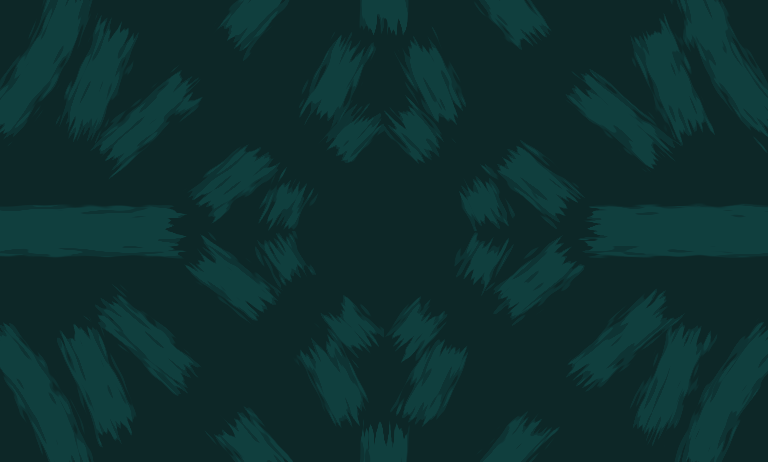
Write a Shadertoy shader that draws this pattern.

```glsl
const vec3 GROUND = vec3(0.052, 0.153, 0.152);
const vec3 DRY_PAINT = vec3(0.054, 0.200, 0.200);
const vec3 FULL_PAINT = vec3(0.062, 0.247, 0.245);

const vec2 BRISTLE_FREQ = vec2(20.0, 125.0); // along, across the stroke
const vec2 EDGE_WEAR = vec2(0.050, 0.024);   // ragged ends, ragged sides
const float BAR_WEAR = 0.3;                  // side wear of the axis bars
const float CORNER = 0.014;
const float DRY_RIM = 0.007;
const float DRY_STREAK = 0.055;
const float ARC_BEND = 0.022;

// Stroke ends in one quadrant, in canvas heights from the centre
const int STROKES = 8;
const int ARC = 7;
const vec4 ENDS[STROKES] = vec4[STROKES](
    vec4(0.067, 0.402, 0.143, 0.250),
    vec4(0.035, 0.250, 0.100, 0.174),
    vec4(0.263, 0.163, 0.393, 0.054),
    vec4(0.191, 0.098, 0.235, 0.022),
    vec4(0.426, 0.315, 0.600, 0.163),
    vec4(0.574, 0.435, 0.665, 0.217),
    vec4(0.230, 0.530, 0.330, 0.417),
    vec4(0.670, 0.530, 0.850, 0.220));
const float HALF_WIDTHS[STROKES] = float[STROKES](
    0.044, 0.041, 0.044, 0.040, 0.041, 0.046, 0.044, 0.046);

vec2 hashGradient(vec2 cell) {
    vec3 h = fract(vec3(cell.xyx) * vec3(0.1031, 0.1030, 0.0973));
    h += dot(h, h.yzx + 33.33);
    float angle = 6.2832 * fract((h.x + h.y) * h.z);
    return vec2(cos(angle), sin(angle));
}

float gradientNoise(vec2 p) {
    vec2 i = floor(p), f = fract(p);
    vec2 w = f * f * f * (f * (f * 6.0 - 15.0) + 10.0);
    vec2 e = vec2(1.0, 0.0);
    float low = mix(dot(hashGradient(i), f),
                    dot(hashGradient(i + e), f - e), w.x);
    float high = mix(dot(hashGradient(i + e.yx), f - e.yx),
                     dot(hashGradient(i + 1.0), f - 1.0), w.x);
    return mix(low, high, w.y);
}

// Distances to the whole stroke (x) and to its fully loaded paint (y)
vec2 brushStroke(vec2 p, vec4 ends, float halfWidth, float bend,
                 float sideWear, float seed) {
    vec2 axis = ends.zw - ends.xy;
    float halfLength = 0.5 * length(axis);
    vec2 dir = normalize(axis);
    vec2 rel = p - 0.5 * (ends.xy + ends.zw);
    vec2 local = vec2(dot(rel, dir), dot(rel, vec2(-dir.y, dir.x)));
    float along = local.x / halfLength;
    local.y += bend * (1.0 - along * along);

    // Bristles run along the stroke
    vec2 grain = local * BRISTLE_FREQ + seed * vec2(17.3, 31.7) + 200.0;
    float bristle = gradientNoise(grain)
                  + 0.5 * gradientNoise(grain * vec2(0.8, 0.35) + 57.0);
    float streak = gradientNoise(grain * vec2(0.6, 0.8) + 91.0);

    vec2 q = abs(local) - vec2(halfLength, halfWidth) + CORNER;
    q += bristle * EDGE_WEAR * vec2(1.0, sideWear);
    float d = length(max(q, 0.0)) + min(max(q.x, q.y), 0.0) - CORNER;
    float loaded = d + sideWear * DRY_RIM + DRY_STREAK * max(streak, 0.0);
    return vec2(d, loaded);
}

void mainImage(out vec4 fragColor, in vec2 fragCoord) {
    vec2 p = (fragCoord - 0.5 * iResolution.xy) / iResolution.y;
    vec2 side = step(0.0, p);
    vec2 folded = abs(p);
    float quadrant = side.x + 2.0 * side.y;

    // Bars lying on the mirror axes
    vec2 paint = brushStroke(vec2(folded.x, p.y), vec4(0.45, 0.0, 1.1, 0.0),
                             0.055, 0.0, BAR_WEAR, side.x + 40.0);
    paint = min(paint, brushStroke(vec2(p.x, folded.y),
                                   vec4(0.0, 0.437, 0.0, 0.65),
                                   0.052, 0.0, BAR_WEAR, side.y + 50.0));

    // Mirrored strokes, each quadrant with its own bristles
    for (int i = 0; i < STROKES; i++) {
        float bend = i == ARC ? ARC_BEND : 0.0;
        paint = min(paint, brushStroke(folded, ENDS[i], HALF_WIDTHS[i], bend,
                                       1.0, float(i) * 4.0 + quadrant));
    }

    float soft = 1.2 / iResolution.y;
    vec2 cover = 1.0 - smoothstep(vec2(-soft), vec2(soft), paint);
    vec3 color = mix(GROUND, DRY_PAINT, cover.x);
    color = mix(color, FULL_PAINT, cover.y);
    fragColor = vec4(color, 1.0);
}
```
